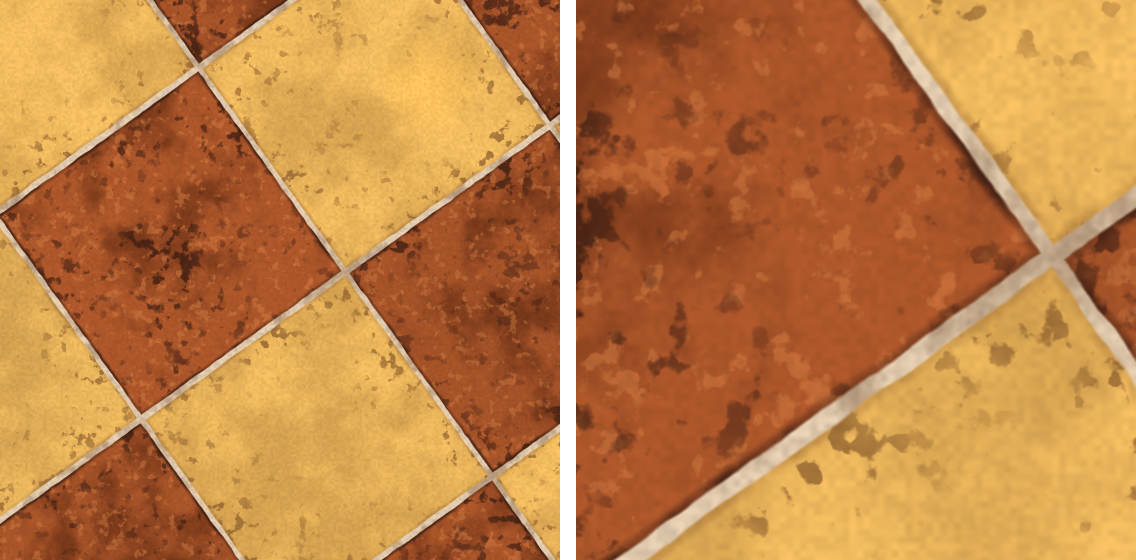
Left: the whole. Right: its middle third, enlarged.
This texture is drawn by a three.js fragment shader. Its source:

```glsl
// Checkerboard of worn terracotta and ochre floor tiles, turned on the canvas.
// A rotated grid gives tile cells and grout distance; layered value noise,
// shifted for each tile, adds clouding, pits, grain and chipped dark edges.

varying vec2 vUv;

const vec2 CROSSING = vec2(0.617, 0.514);   // one grout crossing on the canvas
const float ANGLE = 0.623;                  // grid rotation in radians
const float SIDE = 0.4495;                  // tile pitch
const vec2 GROUT_HALF = vec2(0.0044, 0.0053);
const float SOFT = 0.0013;                  // edge smoothing
const float WOBBLE = 0.0036;                // unevenness of the tile edges
const float PIT_SCALE = 62.0;
const float GRAIN_SCALE = 240.0;

const vec3 OCHRE_LIGHT = vec3(0.94, 0.73, 0.37);
const vec3 OCHRE_DULL = vec3(0.83, 0.63, 0.31);
const vec3 OCHRE_PIT = vec3(0.55, 0.37, 0.18);
const vec3 CLAY_LIGHT = vec3(0.66, 0.33, 0.16);
const vec3 CLAY_DARK = vec3(0.47, 0.22, 0.10);
const vec3 CLAY_PIT = vec3(0.23, 0.11, 0.07);
const vec3 CLAY_FLECK = vec3(0.80, 0.47, 0.25);
const vec3 GROUT = vec3(0.88, 0.79, 0.68);
const vec3 GROUT_DIRT = vec3(0.62, 0.50, 0.39);
const vec3 GLOW = vec3(1.0, 0.77, 0.36);
const vec2 GLOW_CENTRE = vec2(0.765, 0.85);

float hash(vec2 p) {
  vec3 h = fract(vec3(p.xyx) * 0.1031);
  h += dot(h, h.yzx + 33.33);
  return fract((h.x + h.y) * h.z);
}

float noise(vec2 p) {
  vec2 i = floor(p);
  vec2 f = fract(p);
  f = f * f * (3.0 - 2.0 * f);
  float low = mix(hash(i), hash(i + vec2(1.0, 0.0)), f.x);
  float high = mix(hash(i + vec2(0.0, 1.0)), hash(i + vec2(1.0, 1.0)), f.x);
  return mix(low, high, f.y);
}

float fbm(vec2 p) {
  float sum = 0.0;
  float amp = 0.533;
  for (int k = 0; k < 4; k++) {
    sum += amp * noise(p);
    p = mat2(1.6, 1.2, -1.2, 1.6) * p + 7.3;
    amp *= 0.5;
  }
  return sum;
}

void main() {
  // Rotated grid: x runs up to the right, y runs down to the right
  vec2 p = vUv - CROSSING;
  float c = cos(ANGLE);
  float s = sin(ANGLE);
  vec2 grid = vec2(dot(p, vec2(c, s)), dot(p, vec2(s, -c))) / SIDE;
  vec2 cell = floor(grid);
  vec2 f = fract(grid);
  float isOchre = mod(cell.x + cell.y, 2.0);

  // Noise coordinates and tone differ from tile to tile
  float seed = hash(cell + 41.0);
  vec2 q = vUv + 9.0 * vec2(seed, hash(cell + 73.0)) + 5.0;

  // Distance from the uneven tile edge, positive on the tile
  vec2 toEdge = min(f, 1.0 - f) * SIDE - GROUT_HALF;
  float edge = min(toEdge.x, toEdge.y) + (fbm(q * 45.0) - 0.5) * WOBBLE;
  float rim = 1.0 - smoothstep(0.0, 0.075, edge);
  float middle = 1.0 - smoothstep(0.05, 0.5, length(f - 0.5));

  // Wear layers
  float cloud = fbm(q * 7.0);
  float mottle = fbm(q * 24.0);
  float pits = fbm(q * PIT_SCALE);
  float flecks = fbm(q * PIT_SCALE * 1.3 + 31.0);
  float grain = noise(q * GRAIN_SCALE) - 0.5;
  float patchy = smoothstep(0.38, 0.68, fbm(q * 10.0 + 17.0));

  // Ochre tile: soft clouds, brown pits gathering along the rim
  float dull = smoothstep(0.32, 0.68, cloud * 0.65 + mottle * 0.35);
  vec3 ochre = mix(OCHRE_LIGHT, OCHRE_DULL, dull);
  float spot = 1.0 - smoothstep(0.02, 0.12, length(vUv - GLOW_CENTRE));
  ochre = mix(ochre, GLOW, 0.65 * spot);
  float ochreWear = clamp(0.15 + 0.5 * patchy + 0.55 * rim - 0.3 * middle, 0.0, 1.0);
  float ochrePits = smoothstep(0.72, 0.82, pits + 0.13 * ochreWear);
  ochre = mix(ochre, OCHRE_PIT, 0.75 * ochrePits * ochreWear);

  // Clay tile: darker heart, black pits and orange flecks
  float burnt = smoothstep(0.42, 0.72, cloud * 0.55 + mottle * 0.45 + 0.13 * middle);
  vec3 clay = mix(CLAY_LIGHT, CLAY_DARK, burnt);
  clay = mix(clay, CLAY_FLECK, 0.5 * smoothstep(0.60, 0.74, flecks));
  float clayWear = clamp(0.2 + 0.5 * patchy + 0.3 * rim + 0.35 * middle, 0.0, 1.0);
  float clayPits = smoothstep(0.68, 0.82, pits + 0.13 * clayWear);
  clay = mix(clay, CLAY_PIT, 0.8 * clayPits * clayWear);

  // Dark gap beside the grout, strong on clay and faint on ochre
  float gap = 1.0 - smoothstep(0.001, 0.0075, edge);
  gap *= 0.45 + 0.55 * smoothstep(0.35, 0.6, mottle);
  clay = mix(clay, CLAY_PIT, 0.85 * gap);
  ochre = mix(ochre, OCHRE_PIT, 0.35 * gap);

  vec3 tile = mix(clay, ochre, isOchre);
  tile *= 0.97 + 0.06 * seed + 0.09 * grain;

  // Grout: pale, gritty, stained in places
  float stain = smoothstep(0.45, 0.75, fbm(vUv * 38.0 + 11.0));
  vec3 joint = mix(GROUT, GROUT_DIRT, 0.6 * stain);
  joint *= 1.0 + 0.12 * (noise(vUv * GRAIN_SCALE) - 0.5);

  gl_FragColor = vec4(mix(joint, tile, smoothstep(-SOFT, SOFT, edge)), 1.0);
}
```
